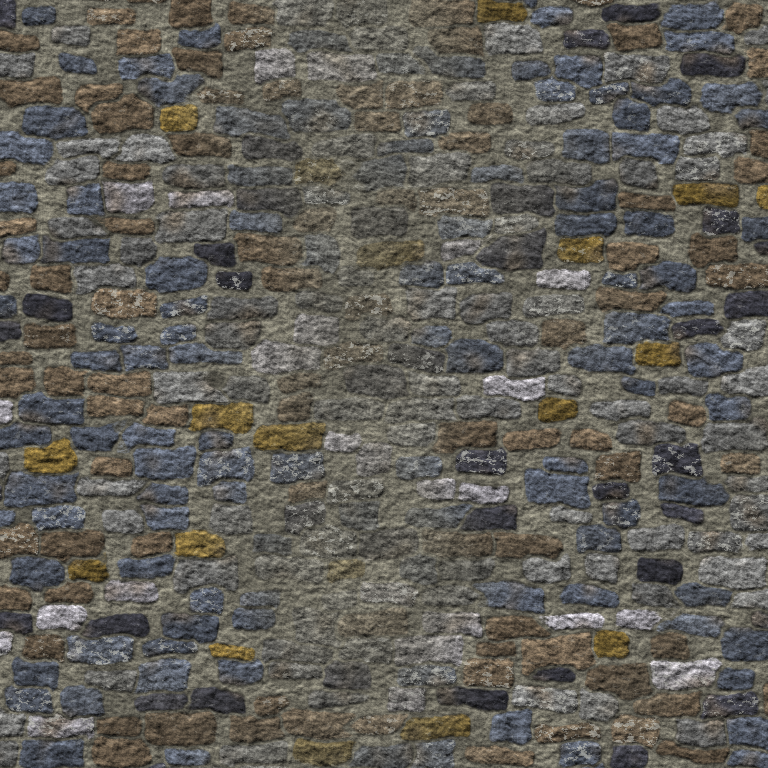
Give the GLSL for this texture, as a WebGL 1 fragment shader.

```glsl
precision highp float;
// Weathered rubble wall: flat, irregular stones bedded in sandy mortar.
// Jittered rounded boxes compete for space as in a Voronoi diagram; gradient
// noise roughens their outlines, adds grain and lichen, and is lit from above.

uniform vec2 u_resolution;

#define ROWS 29.0         // stone courses over the canvas height
#define STONE_PITCH 2.4   // stone spacing along a course, in course heights
#define MORTAR_GAP 0.06   // half width of the joints, in course heights
#define OUTLINE_WARP 0.30 // waviness of the courses and outlines
#define GRAIN 0.50        // strength of the surface mottling
#define RELIEF 0.62       // strength of the light from above
#define LICHEN 0.75       // opacity of the pale crust
#define WEATHERING 0.70   // how far worn stones fade into mortar
#define BRIGHTNESS 1.04

const vec3 MORTAR = vec3(0.42, 0.41, 0.365);
const vec3 SLATE  = vec3(0.29, 0.31, 0.35);
const vec3 GREY   = vec3(0.38, 0.38, 0.375);
const vec3 BROWN  = vec3(0.35, 0.305, 0.25);
const vec3 OCHRE  = vec3(0.40, 0.335, 0.18);
const vec3 DARK   = vec3(0.20, 0.20, 0.225);
const vec3 PALE   = vec3(0.52, 0.51, 0.53);
const vec3 CRUST  = vec3(0.67, 0.67, 0.64);

vec2 hash2(vec2 p) {
  vec3 a = fract(p.xyx * vec3(0.1031, 0.1030, 0.0973));
  a += dot(a, a.yzx + 33.33);
  return fract((a.xx + a.yz) * a.zy);
}

float gradientNoise(vec2 p) {
  vec2 i = floor(p), f = fract(p);
  vec2 u = f * f * f * (f * (f * 6.0 - 15.0) + 10.0);
  vec2 e = vec2(1.0, 0.0);
  float a = dot(hash2(i) * 2.0 - 1.0, f);
  float b = dot(hash2(i + e.xy) * 2.0 - 1.0, f - e.xy);
  float c = dot(hash2(i + e.yx) * 2.0 - 1.0, f - e.yx);
  float d = dot(hash2(i + e.xx) * 2.0 - 1.0, f - e.xx);
  return mix(mix(a, b, u.x), mix(c, d, u.x), u.y);
}

float roughness(vec2 p) {
  float sum = 0.0, amplitude = 1.0;
  for (int i = 0; i < 4; i++) {
    sum += amplitude * gradientNoise(p);
    p = p * 2.03 + 17.3;
    amplitude *= 0.75;
  }
  return sum;
}

float roundedBox(vec2 p, vec2 halfSize, float radius) {
  vec2 d = abs(p) - halfSize + radius;
  return length(max(d, 0.0)) + min(max(d.x, d.y), 0.0) - radius;
}

// x: depth inside the nearest stone, yz: that stone's cell
vec3 nearestStone(vec2 p) {
  p += OUTLINE_WARP * vec2(gradientNoise(p * 0.9 + 40.0), gradientNoise(p * 0.7 + 80.0));
  p += 0.22 * OUTLINE_WARP * vec2(gradientNoise(p * 4.0), gradientNoise(p * 4.0 + 60.0));
  float nearest = 9.0, second = 9.0;
  vec2 id = vec2(0.0);
  for (int j = -1; j <= 1; j++) {
    float row = floor(p.y) + float(j);
    float shift = hash2(vec2(row + 100.0, 7.0)).x;
    float column = floor(p.x / STONE_PITCH - shift);
    for (int i = -1; i <= 1; i++) {
      vec2 cell = vec2(column + float(i), row) + 100.0;
      vec2 jitter = hash2(cell) - 0.5;
      vec2 size = hash2(cell + 31.7);
      vec2 center = vec2((cell.x - 99.5 + shift) * STONE_PITCH, row + 0.5);
      vec2 local = p - center - jitter * vec2(1.0, 0.4);
      local.y += local.x * 0.25 * (hash2(cell + 57.1).x - 0.5);
      vec2 halfSize = mix(vec2(0.62, 0.26), vec2(1.4, 0.64), size);
      float d = roundedBox(local, halfSize, 0.22);
      if (d < nearest) {
        second = nearest;
        nearest = d;
        id = cell;
      } else {
        second = min(second, d);
      }
    }
  }
  return vec3(min(0.5 * (second - nearest), 0.09 - nearest), id);
}

vec3 stoneColor(vec2 id) {
  vec2 pick = hash2(id + 11.3);
  vec3 color = mix(SLATE, GREY, step(0.28, pick.x));
  color = mix(color, BROWN, step(0.54, pick.x));
  color = mix(color, OCHRE, step(0.79, pick.x));
  color = mix(color, DARK, step(0.84, pick.x));
  color = mix(color, PALE, step(0.94, pick.x));
  return color * mix(0.82, 1.18, pick.y);
}

void main() {
  vec2 uv = gl_FragCoord.xy / min(u_resolution.x, u_resolution.y);
  vec2 p = uv * ROWS;
  vec2 towardLight = vec2(-0.04, 0.10);
  float soft = max(0.035, ROWS / min(u_resolution.x, u_resolution.y));

  // Stone shapes and the height difference toward the light
  vec3 stone = nearestStone(p);
  vec2 grainScale = vec2(1.9, 2.9);
  float grain = roughness(p * grainScale);
  float grainAbove = roughness((p + towardLight) * grainScale);
  float depth = stone.x - MORTAR_GAP + 0.035 * grain;
  float depthAbove = nearestStone(p + towardLight).x - MORTAR_GAP + 0.035 * grainAbove;
  float bevel = smoothstep(-0.03, 0.17, depth) - smoothstep(-0.03, 0.17, depthAbove);

  // Broad worn patches, strongest in a vertical band
  float band = exp(-pow((uv.x - 0.47) / 0.15, 2.0));
  float patches = gradientNoise(uv * vec2(5.0, 6.0) + 3.0);
  float worn = WEATHERING * smoothstep(0.1, 1.0, 0.75 * band + 0.9 * patches + 0.15);

  // Base colours, with tint drifting across each stone
  float tint = gradientNoise(p * 0.8 + 25.0);
  vec3 face = stoneColor(stone.yz);
  face = mix(face, BROWN * 1.1, 0.6 * smoothstep(0.05, 0.5, tint));
  vec3 mortar = MORTAR * (1.0 + 0.3 * gradientNoise(p * 0.35 + 9.0));
  face = mix(face, mortar * 0.88, worn);
  float mask = smoothstep(-soft, soft, depth);
  vec3 color = mix(mortar, face, mask);

  // Surface grain, relief and dark crevices
  float light = RELIEF * (0.55 * bevel * (1.0 - 0.6 * worn) + 0.55 * (grain - grainAbove));
  color *= max(0.25, 1.0 + GRAIN * grain * mix(0.65, 1.0, mask) + light);
  float crevice = exp(-pow((depth + 0.01) / 0.05, 2.0));
  color *= 1.0 - 0.32 * crevice * (1.0 - worn) * smoothstep(-0.3, 0.4, tint - bevel);

  // Lichen crust on some stones
  float crusted = smoothstep(0.62, 0.95, hash2(stone.yz + 73.9).x);
  float flecks = roughness(p * vec2(2.2, 3.4) + 130.0);
  float crust = smoothstep(0.22, 0.55, flecks + 0.28 * crusted - 0.13);
  color = mix(color, CRUST * (1.0 + 0.25 * grain), LICHEN * crust * mix(0.3, 0.9, crusted) * mask);

  gl_FragColor = vec4(clamp(color * BRIGHTNESS, 0.0, 1.0), 1.0);
}
```
